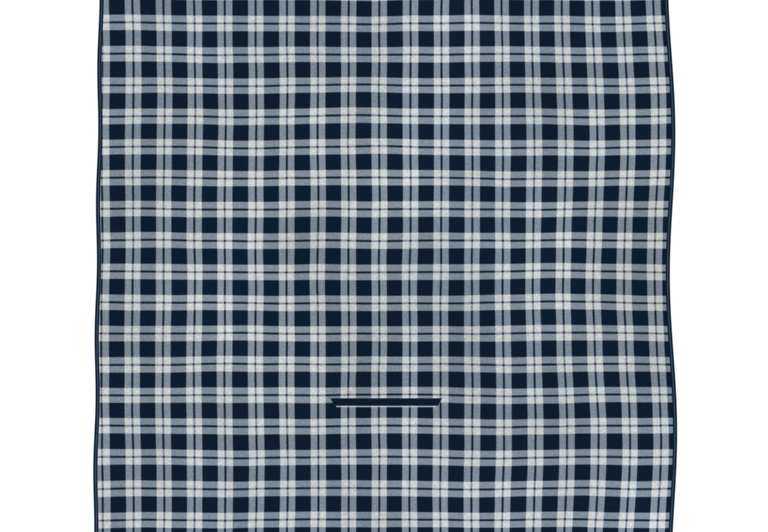
A WebGL 2 fragment shader for this texture:

```glsl
#version 300 es
precision highp float;
// A navy and off-white checked blanket lying on a white ground.
// Warp and weft share one stripe profile and their average picks the tone;
// gradient noise bends the threads, shades the folds and roughens the nap.

#define CHECK vec2(0.0580, 0.0583)      // one repeat, in canvas heights
#define ORIGIN vec2(-0.2115, 0.0190)    // centre of one navy square
#define BAND 0.50                       // navy share of a repeat
#define PINSTRIPE 0.062                 // thin line share of a repeat
#define SWAY 0.0042                     // how far the cloth is pulled askew
#define FOLD 0.10                       // strength of soft shading
#define NAP 0.09                        // strength of fibre grain
#define HEM 0.0075                      // width of the side binding
#define SLIT_CENTRE vec2(0.004, -0.2556)
#define SLIT_HALF vec2(0.101, 0.0068)

uniform vec2 u_resolution;
out vec4 fragColor;

const vec3 GROUND = vec3(1.0);
const vec3 CREAM = vec3(0.80, 0.81, 0.805);
const vec3 SLATE = vec3(0.49, 0.54, 0.59);
const vec3 NAVY = vec3(0.055, 0.115, 0.18);

vec2 gradient(vec2 cell) {
    vec3 h = fract(cell.xyx * vec3(0.1031, 0.1030, 0.0973));
    h += dot(h, h.yzx + 33.33);
    float angle = 6.2832 * fract((h.x + h.y) * h.z);
    return vec2(cos(angle), sin(angle));
}

// Gradient noise, roughly -0.7 to 0.7
float noise(vec2 p) {
    vec2 i = floor(p), f = fract(p);
    vec2 s = f * f * f * (f * (f * 6.0 - 15.0) + 10.0);
    vec2 e = vec2(1.0, 0.0);
    float low = mix(dot(gradient(i), f), dot(gradient(i + e), f - e), s.x);
    float high = mix(dot(gradient(i + e.yx), f - e.yx),
                     dot(gradient(i + e.xx), f - e.xx), s.x);
    return mix(low, high, s.y);
}

// Smooth coverage of the inside of a signed distance
float inside(float d, float blur) {
    return 1.0 - smoothstep(-blur, blur, d);
}

// Navy coverage of one thread set: a broad band and a pinstripe between bands
float stripes(float t, float blur) {
    float fromBand = abs(fract(t + 0.5) - 0.5);
    float fromLine = abs(fract(t) - 0.5);
    float band = inside(fromBand - 0.5 * BAND, blur);
    float line = inside(fromLine - 0.5 * PINSTRIPE, blur);
    return max(band, 0.95 * line);
}

vec3 threadColour(float tone) {
    return tone < 0.5 ? mix(CREAM, SLATE, 2.0 * tone)
                      : mix(SLATE, NAVY, 2.0 * tone - 1.0);
}

void main() {
    vec2 p = (gl_FragCoord.xy - 0.5 * u_resolution) / u_resolution.y;
    float px = 1.0 / u_resolution.y;
    float soft = max(px, 0.0020);

    // Uneven side edges of the blanket
    float left = -0.541 + 0.010 * p.y + 0.0015 * cos(25.0 * p.y);
    float bulge = 0.006 * cos(11.2 * (p.y - 0.256)) - 0.006 * p.y;
    float right = 0.543 + bulge;
    float edge = max(left - p.x, p.x - right);

    // Threads drift with the cloth and follow the right edge
    vec2 drift = SWAY * vec2(noise(p * 4.0 + 7.3), noise(p * 4.5 + 31.7));
    drift += 0.3 * SWAY * vec2(noise(p * 13.0 + 3.1), noise(p * 12.0 + 17.9));
    drift.x -= bulge * smoothstep(0.1, 0.55, p.x);
    vec2 thread = (p + drift - ORIGIN) / CHECK;
    float warp = stripes(thread.x, soft / CHECK.x);
    float weft = stripes(thread.y, soft / CHECK.y);
    vec3 cloth = threadColour(0.5 * (warp + weft));

    // Brushed fibres and broad folds
    float fibre = noise(p * 260.0) + 0.6 * noise(p * vec2(120.0, 170.0) + 5.0);
    float folds = noise(p * vec2(5.0, 3.0) + 11.0) + 0.5 * noise(p * 11.0 + 2.0);
    cloth *= 1.0 + NAP * fibre + FOLD * folds;

    // Bound sides: navy tape with a paler stitched centre
    vec3 tape = mix(NAVY, SLATE, 0.45 * inside(abs(edge + 0.55 * HEM) - 0.001, soft));
    cloth = mix(tape, cloth, inside(edge + HEM, px));

    // Pocket slit: slanted ends and a pale lower lip
    vec2 q = p - SLIT_CENTRE;
    float ends = abs(q.x) - SLIT_HALF.x - 0.5 * q.y;
    float slit = max(ends, abs(q.y) - SLIT_HALF.y);
    float lip = max(ends + 0.003, abs(q.y + SLIT_HALF.y + 0.001) - 0.0022);
    cloth = mix(cloth, CREAM, 0.75 * inside(lip, px));
    cloth = mix(cloth, NAVY * (1.0 + NAP * fibre), inside(slit, px));

    fragColor = vec4(mix(GROUND, cloth, inside(edge, px)), 1.0);
}
```
